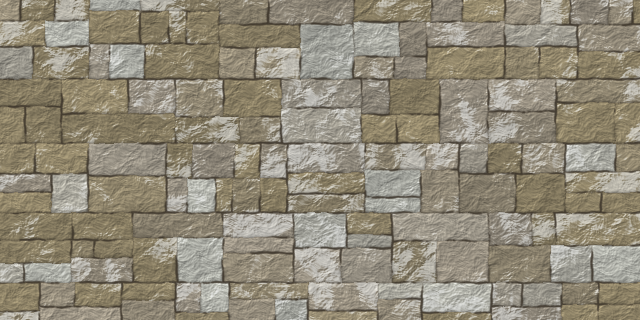
Write a Shadertoy shader that draws this texture.

```glsl
// A wall of rough-hewn ashlar: tan, grey and pale stones with thin dark joints.

const vec3 OCHRE = vec3(0.545, 0.502, 0.395);
const vec3 GREY = vec3(0.585, 0.555, 0.500);
const vec3 PALE = vec3(0.670, 0.675, 0.645);
const vec3 CHALK = vec3(0.800, 0.805, 0.800);
const vec3 JOINT = vec3(0.230, 0.200, 0.160);

const float COURSE_MAX = 0.33;        // taller regions are first cut into courses
const float LOW_STONE = 0.11;         // lower stones are only cut upright
const vec2 AREA_LIMIT = vec2(0.010, 0.038);
const vec2 ASPECT_LIMIT = vec2(1.5, 2.5);
const float JOINT_WIDTH = 0.0028;
const float CORNER = 0.006;
const float RELIEF = 1.15;
const vec2 LIGHT_STEP = vec2(-0.0024, 0.0034);
const mat2 TURN = mat2(0.8, 0.6, -0.6, 0.8);

vec3 hash3(vec2 p) {
    vec3 q = fract(vec3(p.xyx) * vec3(0.1031, 0.1030, 0.0973));
    q += dot(q, q.yxz + 33.33);
    return fract((q.xxy + q.yzz) * q.zyx);
}

// Distance to the nearest scattered point
float cellular(vec2 p) {
    vec2 cell = floor(p), f = p - cell;
    float nearest = 2.0;
    for (int y = -1; y <= 1; y++)
    for (int x = -1; x <= 1; x++) {
        vec2 g = vec2(x, y);
        vec2 d = g + hash3(cell + g).xy - f;
        nearest = min(nearest, dot(d, d));
    }
    return sqrt(nearest);
}

// Chiselled height of the stone face
float rock(vec2 p) {
    p += 0.006 * sin(p.yx * 70.0 + 2.0 * sin(p * 31.0));
    p *= vec2(0.85, 1.15);
    float height = 0.0, amp = 0.5, freq = 22.0;
    for (int i = 0; i < 3; i++) {
        height += amp * cellular(p * freq);
        p = TURN * p + 3.7;
        freq *= 2.3;
        amp *= 0.62;
    }
    return height;
}

// Soft blotches from layered, warped sines
float blotch(vec2 p) {
    float sum = 0.0, amp = 0.8;
    for (int i = 0; i < 5; i++) {
        p = TURN * p * 1.8 + 0.8 * sin(p.yx) + 1.3;
        sum += amp * sin(p.x) * sin(p.y);
        amp *= 0.7;
    }
    return sum;
}

// Cuts the wall into stones; returns a stone's id, centre and half size
float findStone(vec2 p, float aspect, out vec2 centre, out vec2 halfSize) {
    vec2 low = vec2(-0.03), size = vec2(aspect, 1.0) + 0.06;
    float id = 1.0;
    for (int i = 0; i < 12; i++) {
        vec3 h = hash3(vec2(id, 17.0));
        if (size.x * size.y < mix(AREA_LIMIT.x, AREA_LIMIT.y, h.y)) break;
        bool upright = size.y < LOW_STONE
            || (size.y < COURSE_MAX && size.x > size.y * mix(ASPECT_LIMIT.x, ASPECT_LIMIT.y, h.x));
        vec2 axis = upright ? vec2(1, 0) : vec2(0, 1);
        float share = mix(0.35, 0.65, h.z);
        float cut = dot(axis, low + size * share);
        bool beyond = dot(axis, p) > cut;
        if (beyond) low += axis * size * share;
        size *= 1.0 - axis * (beyond ? share : 1.0 - share);
        id = id * 2.0 + (beyond ? 1.0 : 0.0);
    }
    centre = low + 0.5 * size;
    halfSize = 0.5 * size;
    return id;
}

void mainImage(out vec4 fragColor, in vec2 fragCoord) {
    vec2 p = fragCoord / iResolution.y;
    float pixel = 1.0 / iResolution.y;

    // Stone outline with slightly uneven edges
    vec2 bent = p + 0.0014 * sin(p.yx * 43.0) + 0.0009 * sin(p.yx * 127.0 + p * 60.0);
    vec2 centre, halfSize;
    float id = findStone(bent, iResolution.x / iResolution.y, centre, halfSize);
    vec2 q = abs(bent - centre) - halfSize + CORNER;
    float inset = CORNER - length(max(q, 0.0)) - min(max(q.x, q.y), 0.0);

    // Base colour of each stone
    vec3 tone = hash3(vec2(id, 71.0));
    vec3 color = mix(OCHRE, GREY, smoothstep(0.30, 0.65, tone.x));
    color = mix(color, PALE, smoothstep(0.76, 0.92, tone.x));
    color *= 0.92 + 0.16 * tone.y;

    // Lit relief, stains and chalky patches
    vec2 face = p + tone.yz * 6.0;
    float relief = rock(face) - rock(face + LIGHT_STEP);
    float stain = blotch(face * 9.0);
    color *= 1.0 + RELIEF * relief + 0.05 * stain;
    float chalk = smoothstep(0.10, 0.65, 0.55 * stain + 2.0 * relief + 0.8 * (tone.z - 0.6));
    color = mix(color, CHALK * (1.0 + 0.6 * relief), 0.65 * chalk);

    // Bright upper edge, shaded lower edge
    float rim = 1.0 - smoothstep(0.002, 0.012, inset);
    color *= 1.0 + 0.10 * rim * sign(bent.y - centre.y);

    // Joints, in places worn or filled
    float wear = blotch(p * 13.0 + 5.0);
    float width = JOINT_WIDTH * (1.0 + 0.35 * wear);
    float gap = 1.0 - smoothstep(width - pixel, width + pixel, inset);
    color = mix(color, JOINT, gap * mix(0.30, 0.85, smoothstep(-0.5, 0.4, wear)));

    fragColor = vec4(clamp(color, 0.0, 1.0), 1.0);
}
```
